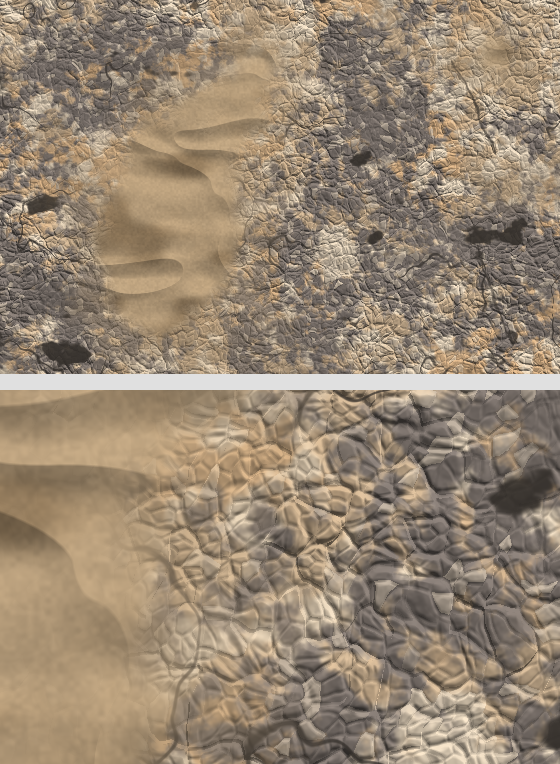
Top: the whole. Bottom: its middle third, enlarged.
Write a Shadertoy shader that draws this texture.

```glsl
// Weathered rock face seen from above, with drifts of wind-rippled sand.
// Warped Voronoi stones and fbm form a height field lit from the upper right;
// soft blobs lay out the dark crust, the sand and the deep shadowed ledges.

#define STONE_FREQ 31.0
#define STONE_HEIGHT 0.011
#define WARP 0.05
#define RELIEF 0.25
#define LIGHT_STEP 0.0035
#define CRUST_BASE 0.25
#define CRUST_GAIN 0.42
#define SAND_RELIEF 0.17
#define GRAIN 0.10

const vec2 LIGHT_DIR = vec2(0.37, 0.93);
const vec3 CRUST = vec3(0.425, 0.393, 0.372);
const vec3 TAN   = vec3(0.670, 0.585, 0.480);
const vec3 OCHRE = vec3(0.700, 0.575, 0.435);
const vec3 CREAM = vec3(0.745, 0.690, 0.610);
const vec3 SAND  = vec3(0.690, 0.592, 0.460);
const vec3 SHADE = vec3(0.200, 0.182, 0.165);

// Dark crust and ledge patches: centre xy, radius zw
const vec4 CRUST_PATCH[8] = vec4[8](
    vec4(0.20, 0.83, 0.32, 0.13), vec4(0.05, 0.50, 0.18, 0.13),
    vec4(0.15, 0.18, 0.25, 0.20), vec4(0.76, 0.25, 0.15, 0.25),
    vec4(1.05, 0.55, 0.16, 0.24), vec4(1.20, 0.32, 0.20, 0.12),
    vec4(0.93, 0.85, 0.08, 0.12), vec4(1.45, 0.25, 0.12, 0.15));
const vec4 LEDGE[5] = vec4[5](
    vec4(0.95, 0.57, 0.06, 0.04), vec4(1.33, 0.38, 0.09, 0.03),
    vec4(0.10, 0.45, 0.12, 0.03), vec4(0.16, 0.05, 0.10, 0.03),
    vec4(1.00, 0.38, 0.04, 0.03));

float hash(vec2 p) {
    vec3 q = fract(vec3(p.xyx) * 0.1031);
    q += dot(q, q.yzx + 33.33);
    return fract((q.x + q.y) * q.z);
}

float noise(vec2 p) {
    vec2 i = floor(p), f = fract(p);
    f = f * f * (3.0 - 2.0 * f);
    return mix(mix(hash(i), hash(i + vec2(1, 0)), f.x),
               mix(hash(i + vec2(0, 1)), hash(i + vec2(1, 1)), f.x), f.y);
}

float fbm(vec2 p) {
    float sum = 0.0, amp = 0.533;
    for (int i = 0; i < 4; i++) {
        sum += amp * noise(p);
        p = mat2(1.6, 1.2, -1.2, 1.6) * p + 11.7;
        amp *= 0.5;
    }
    return sum;
}

// Voronoi: x = distance between the two nearest cells, y = cell id
vec2 cells(vec2 p) {
    vec2 i = floor(p), f = fract(p);
    float near = 9.0, next = 9.0, id = 0.0;
    for (int y = -1; y <= 1; y++)
    for (int x = -1; x <= 1; x++) {
        vec2 g = vec2(x, y), c = i + g;
        float h = hash(c + 40.0);
        float d = length(g + vec2(h, hash(c + 91.0)) - f);
        if (d < near) { next = near; near = d; id = fract(h * 57.3); }
        else next = min(next, d);
    }
    return vec2(next - near, id);
}

float blob(vec2 p, vec4 b) {
    vec2 d = (p - b.xy) / b.zw;
    return exp(-dot(d, d));
}

float segment(vec2 p, vec2 a, vec2 b) {
    vec2 d = b - a;
    return length(p - a - d * clamp(dot(p - a, d) / dot(d, d), 0.0, 1.0));
}

vec2 warped(vec2 p) {
    return p + WARP * (vec2(fbm(p * 12.0), fbm(p * 12.0 + 37.0)) - 0.5);
}

float stoneHeight(vec2 c) { return 0.5 * c.y + 0.5 * smoothstep(0.0, 0.35, c.x); }

float rockHeight(vec2 p) {
    vec2 q = warped(p);
    float rough = 0.3 + 1.5 * noise(p * 6.0);
    float stones = stoneHeight(cells(q * STONE_FREQ))
                 + 0.45 * stoneHeight(cells(q * STONE_FREQ * 2.3));
    return STONE_HEIGHT * rough * stones + 0.06 * fbm(p * 7.0) + 0.009 * fbm(p * 38.0);
}

// Crests stretched sideways, sharp on top
float sandHeight(vec2 p) {
    float n = noise(p * vec2(7.0, 14.0) + 1.6 * noise(p * 6.0));
    return 0.05 * (1.0 - abs(2.0 * n - 1.0)) + 0.04 * noise(p * vec2(11.0, 19.0) + 8.0);
}

void mainImage(out vec4 fragColor, in vec2 fragCoord) {
    vec2 p = fragCoord / iResolution.y;
    vec2 q = warped(p), toLight = p + LIGHT_DIR * LIGHT_STEP;
    float grain = noise(p * 190.0) - 0.5;

    // Rock colour: tan, ochre and cream under a broken dark crust
    vec2 chip = cells(q * STONE_FREQ * 2.3);
    float crust = 0.0, ledge = 0.0;
    for (int i = 0; i < 8; i++) crust += blob(q, CRUST_PATCH[i]);
    for (int i = 0; i < 5; i++) ledge += blob(q, LEDGE[i]);
    crust = CRUST_BASE + CRUST_GAIN * min(crust, 1.0) + 1.3 * (fbm(p * 9.0) - 0.5)
          + 1.4 * (fbm(p * 45.0) - 0.5) + 0.2 * (chip.y - 0.5);
    vec3 rock = mix(TAN, OCHRE, smoothstep(0.42, 0.65, fbm(p * 6.0 + 20.0)));
    rock = mix(rock, CREAM, smoothstep(0.45, 0.65, fbm(p * 22.0 + 5.0)));
    rock = mix(rock, CRUST, smoothstep(0.28, 0.72, crust));
    float flake = smoothstep(0.25, 0.5, blob(p, vec4(0.90, 0.32, 0.06, 0.08)) * (0.4 + chip.y))
                + 0.6 * smoothstep(0.86, 0.92, chip.y);
    rock = mix(rock, CREAM, 0.8 * min(flake, 1.0));

    // Rock lighting, cracks and ledge shadows
    float slope = (rockHeight(p) - rockHeight(toLight)) / LIGHT_STEP;
    rock *= 1.0 + clamp(RELIEF * slope, -0.55, 0.3) + GRAIN * grain;
    float seam = abs(fbm(p * 5.0 + 60.0) - 0.5);
    float crack = (1.0 - smoothstep(0.002, 0.011, seam)) * smoothstep(0.5, 0.65, noise(p * 9.0 + 3.0));
    float fissure = min(segment(q, vec2(1.21, 0.83), vec2(1.32, 0.60)),
                        segment(q, vec2(1.28, 0.35), vec2(1.36, 0.08)));
    crack = max(crack, 0.8 * (1.0 - smoothstep(0.001, 0.005, fissure)));
    float hollow = smoothstep(0.78, 0.9, 0.5 * ledge + fbm(p * vec2(15.0, 20.0) + 9.0));
    rock = mix(rock, SHADE, max(0.75 * crack, 0.9 * hollow));

    // Rippled sand with soft dark hollows
    float ripple = (sandHeight(p) - sandHeight(toLight)) / LIGHT_STEP;
    float dip = smoothstep(0.55, 0.9, noise(p * vec2(10.0, 16.0) + 31.0));
    vec3 sand = SAND * (1.0 + clamp(SAND_RELIEF * ripple, -0.22, 0.1) + 0.08 * grain);
    sand *= 1.0 - dip * vec3(0.22, 0.24, 0.27);

    // Sand cover fades into dust at its rim
    float cover = 1.3 * blob(p, vec4(0.46, 0.40, 0.24, 0.32))
                + 0.75 * blob(p, vec4(0.68, 0.78, 0.13, 0.17))
                + 0.95 * blob(p, vec4(1.31, 0.85, 0.13, 0.10))
                + 0.55 * blob(p, vec4(1.38, 0.50, 0.14, 0.12))
                + 0.8 * (fbm(p * 7.0 + 14.0) - 0.5);
    float dust = 0.35 * smoothstep(0.1, 0.55, cover);
    vec3 colour = mix(rock, sand, max(dust, 0.96 * smoothstep(0.4, 0.9, cover)));
    fragColor = vec4(clamp(colour, 0.0, 1.0), 1.0);
}
```
